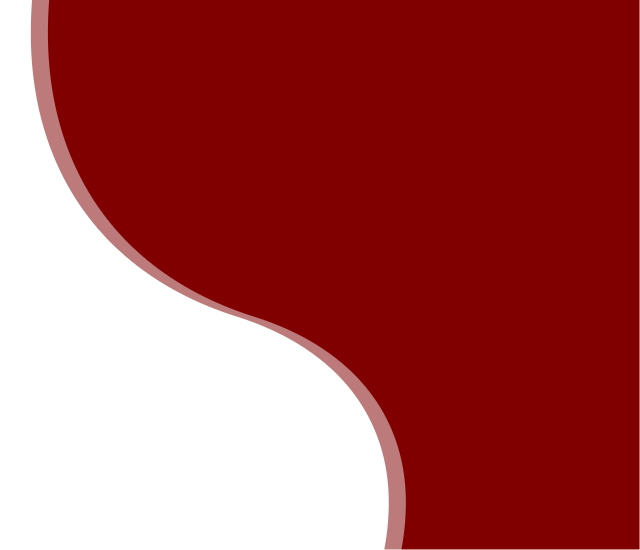
Write a Shadertoy shader that draws this background.

```glsl
// Deep red field with a flowing S-shaped left edge and a rose band on white.

const vec3 RED = vec3(0.502, 0.0, 0.0);
const vec3 ROSE = vec3(0.74, 0.48, 0.48);
const vec3 WHITE = vec3(1.0);

// Lengths are fractions of the canvas height
const vec2 CANVAS = vec2(1.1636, 1.0);
const float BAND_SHIFT = 0.0311;
const vec2 MARGIN = vec2(0.0008, 0.0010);   // pale rim at right and bottom

// Two joined cubic curves, from the upper bulge to the lower bulge
const vec2 UPPER = vec2(0.0871, 0.9394);
const vec2 UPPER_PULL = vec2(0.0871, 0.6970);
const vec2 JOIN_PULL_A = vec2(0.2121, 0.5030);
const vec2 JOIN = vec2(0.4621, 0.4242);
const vec2 JOIN_PULL_B = vec2(0.6439, 0.3667);
const vec2 LOWER_PULL = vec2(0.7379, 0.2424);
const vec2 LOWER = vec2(0.7379, 0.0864);
const float UPPER_BEND = 0.62;
const float LOWER_BEND = -1.12;

vec2 bezier(vec2 a, vec2 b, vec2 c, vec2 d, float t) {
    float s = 1.0 - t;
    return s * s * s * a + 3.0 * s * s * t * b + 3.0 * s * t * t * c + t * t * t * d;
}

vec2 bezierTangent(vec2 a, vec2 b, vec2 c, vec2 d, float t) {
    float s = 1.0 - t;
    return 3.0 * (s * s * (b - a) + 2.0 * s * t * (c - b) + t * t * (d - c));
}

// Edge position (x) and its slope dx/dy at height y, on a falling curve
vec2 curveAt(vec2 a, vec2 b, vec2 c, vec2 d, float y) {
    float low = 0.0, high = 1.0;
    for (int i = 0; i < 18; i++) {
        float mid = 0.5 * (low + high);
        if (bezier(a, b, c, d, mid).y > y) low = mid;
        else high = mid;
    }
    float t = 0.5 * (low + high);
    vec2 tangent = bezierTangent(a, b, c, d, t);
    return vec2(bezier(a, b, c, d, t).x, tangent.x / tangent.y);
}

// Parabolic continuation beyond a bulge
vec2 bulgeAt(vec2 tip, float bend, float y) {
    float dy = y - tip.y;
    return vec2(tip.x + bend * dy * dy, 2.0 * bend * dy);
}

vec2 edgeAt(float y) {
    if (y > UPPER.y) return bulgeAt(UPPER, UPPER_BEND, y);
    if (y > JOIN.y) return curveAt(UPPER, UPPER_PULL, JOIN_PULL_A, JOIN, y);
    if (y > LOWER.y) return curveAt(JOIN, JOIN_PULL_B, LOWER_PULL, LOWER, y);
    return bulgeAt(LOWER, LOWER_BEND, y);
}

float coverage(float signedDistance, float pixel) {
    return clamp(signedDistance / pixel + 0.5, 0.0, 1.0);
}

void mainImage(out vec4 fragColor, in vec2 fragCoord) {
    vec2 p = fragCoord / iResolution.xy * CANVAS;
    float pixel = 1.0 / iResolution.y;

    // Distance to the inner edge and to its copy shifted left
    vec2 edge = edgeAt(p.y);
    float slant = inversesqrt(1.0 + edge.y * edge.y);
    float inner = (p.x - edge.x) * slant;
    float outer = (p.x - edge.x + BAND_SHIFT) * slant;

    // Layers from back to front
    vec3 color = mix(WHITE, ROSE, coverage(outer, pixel));
    color = mix(color, RED, coverage(inner, pixel));

    // Pale rim
    float inside = coverage(CANVAS.x - MARGIN.x - p.x, pixel)
                 * coverage(p.y - MARGIN.y, pixel);
    color = mix(WHITE, color, inside);

    fragColor = vec4(color, 1.0);
}
```
